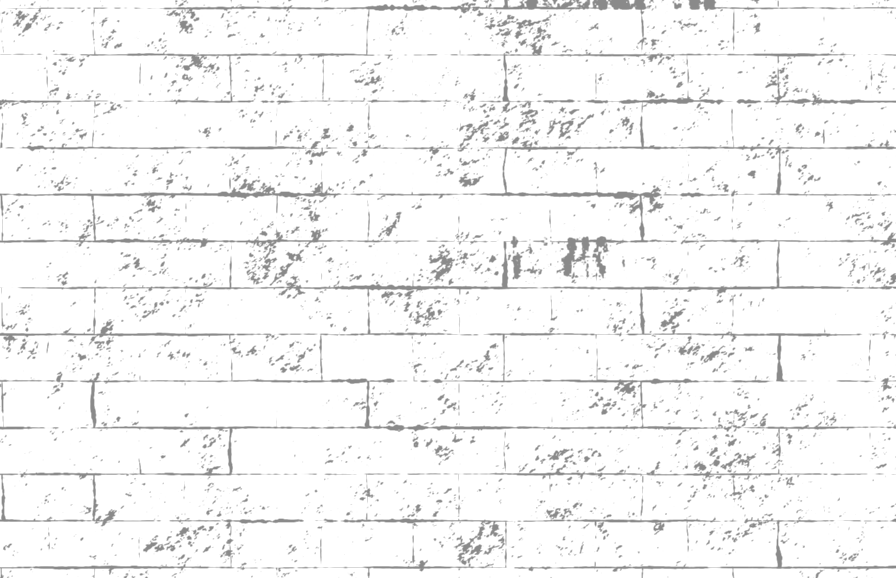
Give the GLSL for this texture, as a Shadertoy shader.

```glsl
// Worn white brick wall in running bond, with broken grey joints and flecks.

const vec3 PAINT = vec3(1.0);
const vec3 INK = vec3(0.54);

// Lengths below are in course heights.
const vec2 WALL_SIZE = vec2(19.2, 12.4);     // courses across and down the canvas
const vec2 WALL_OFFSET = vec2(0.05, 0.175);  // first joint, from the top left
const float BRICK_LENGTH = 1.958;
const float BED_WIDTH = 0.024;
const float JOINT_WIDTH = 0.04;
const float FLECK_LEVEL = 0.765;             // higher leaves fewer flecks
const float FLECK_CLUSTERING = 0.36;
const float BRICK_VARIATION = 0.11;
const vec4 TOP_SMEAR = vec4(13.2, -0.12, 3.4, 0.22);  // centre, half size
const vec4 MID_SMEAR = vec4(12.1, 5.35, 1.8, 0.7);
const int SAMPLES = 3;                       // per axis
const float FILTER_WIDTH = 1.5;              // spread of the samples, in pixels

// Integer hash of a lattice cell, 0 to 1
float hash(vec2 cell) {
    uvec2 k = uvec2(ivec2(floor(cell))) * uvec2(1597334673u, 3812015801u);
    uint n = (k.x ^ k.y) * 1597334673u;
    n = (n ^ (n >> 15)) * 2246822519u;
    n ^= n >> 13;
    return float(n >> 8) / 16777216.0;
}

float noise(vec2 p) {
    vec2 i = floor(p), f = p - i;
    f = f * f * (3.0 - 2.0 * f);
    return mix(mix(hash(i), hash(i + vec2(1, 0)), f.x),
               mix(hash(i + vec2(0, 1)), hash(i + vec2(1, 1)), f.x), f.y);
}

float edge(float inside, float blur) {
    return smoothstep(-blur, blur, inside);
}

// Horizontal mortar line, with gaps, crumbs and a few heavy stretches
float bedInk(vec2 p, float blur) {
    float line = floor(p.y + 0.5);
    float lane = line * 17.0;
    float bend = 0.02 * (noise(vec2(p.x * 1.5, lane)) - 0.5);
    float dist = abs(p.y - line + bend);
    float wear = noise(vec2(p.x * 0.7, lane + 3.0));
    float grit = noise(vec2(p.x * 6.0, lane + 5.0));
    float heavy = smoothstep(0.7, 0.95, noise(vec2(p.x * 0.35, lane + 7.0)));
    float crumbs = noise(vec2(p.x * 14.0, p.y * 24.0 + lane));
    float halfWidth = BED_WIDTH * (1.2 * wear + 0.5 * grit + 0.6 * crumbs - 0.58);
    halfWidth += 0.075 * heavy * crumbs * grit;
    return edge(halfWidth - dist, blur);
}

// Vertical joint; every third one is strong, the rest are mostly painted over
float jointInk(vec2 p, float blur) {
    float row = floor(p.y);
    float odd = mod(row, 2.0);
    float s = p.x / BRICK_LENGTH - 0.5 * odd;
    float id = floor(s + 0.5);
    float lane = id * 13.0 + row * 37.0;
    float h = hash(vec2(id, row));
    bool strong = mod(id, 3.0) == 1.0 + odd || id + odd == 0.0;
    float strength = strong ? mix(0.35, 1.05, h) : 0.55 * h * h;
    float grit = 0.5 * noise(vec2(lane, p.y * 4.0))
               + 0.5 * noise(vec2(p.x * 14.0, p.y * 14.0 + lane));
    float bend = 0.06 * (noise(vec2(lane + 5.0, p.y * 2.0)) - 0.5);
    float wedge = strong ? smoothstep(0.7, 1.0, h) * fract(p.y) : 0.0;
    float halfWidth = JOINT_WIDTH * (0.75 * strength + 1.1 * grit - 0.8);
    halfWidth *= 1.0 + 1.3 * wedge;
    return edge(halfWidth - abs((s - id) * BRICK_LENGTH + bend), blur);
}

// Fine ragged flecks in small clusters, varied from brick to brick
float fleckInk(vec2 p) {
    float row = floor(p.y);
    float brick = floor(p.x / BRICK_LENGTH - 0.5 * mod(row, 2.0));
    vec2 q = vec2(p.x + 0.25 * p.y, 1.2 * p.y + 0.35 * p.x);
    float grain = 0.4 * noise(q * 7.5) + 0.33 * noise(q * 16.0 + 40.0)
                + 0.27 * noise(q * 30.0 + 150.0);
    float cluster = noise(p * vec2(1.8, 2.6) + 90.0) - 0.5;
    float region = 0.12 * (noise(p * vec2(0.5, 0.7) + 200.0) - 0.5);
    float tone = BRICK_VARIATION * (hash(vec2(brick, row + 70.0)) - 0.5);
    float amount = grain + FLECK_CLUSTERING * cluster + region + tone;
    return edge(amount - FLECK_LEVEL, 0.025);
}

// Patch of ragged vertical streaks
float smearInk(vec2 p, vec4 box, float level) {
    vec2 d = abs(p - box.xy) / box.zw;
    float mask = 1.0 - smoothstep(0.5, 1.0, max(d.x, d.y));
    float streak = 0.45 * noise(p * vec2(6.0, 0.9) + 20.0)
                 + 0.3 * noise(p * vec2(13.0, 5.0)) + 0.25 * noise(p * 24.0);
    return edge(streak * mask - level, 0.03);
}

float wallInk(vec2 p, float blur) {
    float ink = max(bedInk(p, blur), jointInk(p, blur));
    ink = max(ink, fleckInk(p));
    ink = max(ink, smearInk(p, TOP_SMEAR, 0.42));
    return max(ink, smearInk(p, MID_SMEAR, 0.57));
}

void mainImage(out vec4 fragColor, in vec2 fragCoord) {
    float blur = 0.5 * WALL_SIZE.y / (iResolution.y * float(SAMPLES));
    float ink = 0.0;
    // Average a grid of samples around the pixel
    for (int j = 0; j < SAMPLES; j++) {
        for (int i = 0; i < SAMPLES; i++) {
            vec2 offset = (vec2(i, j) + 0.5) / float(SAMPLES) - 0.5;
            vec2 uv = (fragCoord + FILTER_WIDTH * offset) / iResolution.xy;
            vec2 p = vec2(uv.x, 1.0 - uv.y) * WALL_SIZE - WALL_OFFSET;
            ink += wallInk(p, blur);
        }
    }
    ink /= float(SAMPLES * SAMPLES);
    fragColor = vec4(mix(PAINT, INK, ink), 1.0);
}
```
